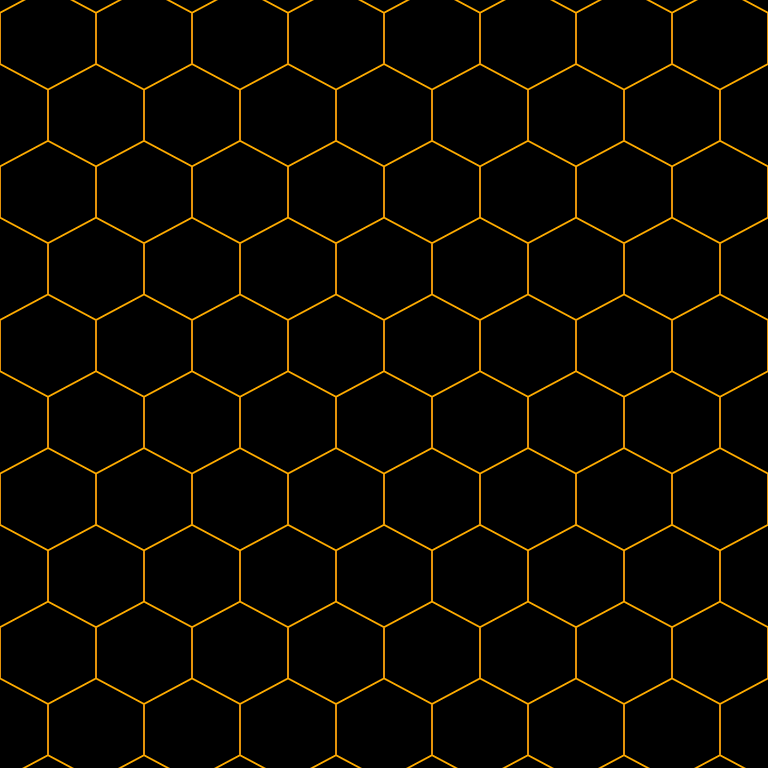
This pattern is drawn by a WebGL 1 fragment shader. Its source:

```glsl
precision highp float;
// Thin amber honeycomb outline on black: pointy-top hexagons, 8 across, 10 rows.
// Two interleaved rectangular lattices of hexagons cover the plane; each pixel
// takes the cell it lies inside and strokes that cell's nearest side.

#define COLUMNS 8.0
#define ROW_PAIRS 5.0
#define LINE_WIDTH 0.00234
#define SLANT_COLOR vec3(1.0, 0.675, 0.0)
#define WALL_COLOR vec3(1.0, 0.64, 0.045)
#define BACKGROUND vec3(0.0)

uniform vec2 u_resolution;

// Inward distances to the upright wall (x) and slanted side (y) of the
// nearest hexagon in one lattice; negative means outside.
vec2 hexSides(vec2 uv, vec2 offset) {
  vec2 cell = 1.0 / vec2(COLUMNS, ROW_PAIRS);
  vec2 p = abs(fract(uv / cell - offset + 0.5) - 0.5) * cell;
  float halfWidth = 0.5 * cell.x;
  float apex = cell.y / 3.0;
  float rise = 0.5 * apex;
  vec2 normal = normalize(vec2(rise, halfWidth));
  return vec2(halfWidth - p.x, dot(vec2(0.0, apex) - p, normal));
}

float insideDistance(vec2 sides) {
  return min(sides.x, sides.y);
}

void main() {
  vec2 uv = gl_FragCoord.xy / u_resolution;
  float pixel = 1.0 / min(u_resolution.x, u_resolution.y);

  // Choose the hexagon that contains this point
  vec2 even = hexSides(uv, vec2(0.0, 0.25));
  vec2 odd = hexSides(uv, vec2(0.5, 0.75));
  vec2 sides = insideDistance(even) > insideDistance(odd) ? even : odd;

  // Antialiased stroke, with a slightly warmer tone on upright walls
  float coverage = clamp((0.5 * LINE_WIDTH - insideDistance(sides)) / pixel + 0.5, 0.0, 1.0);
  vec3 lineColor = sides.x < sides.y ? WALL_COLOR : SLANT_COLOR;
  gl_FragColor = vec4(mix(BACKGROUND, lineColor, coverage), 1.0);
}
```
